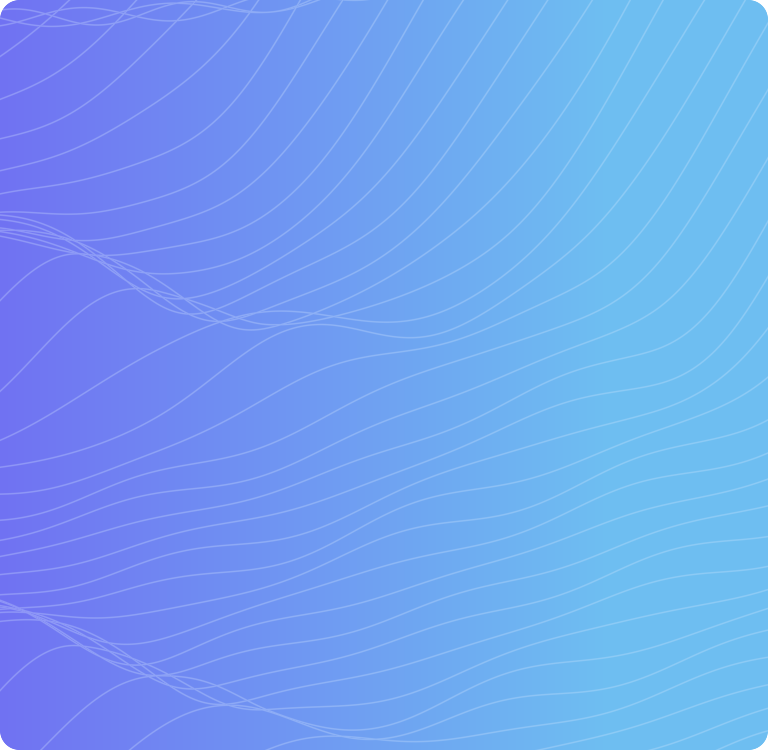
This background is drawn by a Shadertoy shader. Its source:

```glsl
// A rounded card with a violet to sky blue gradient under a web of fine pale lines.
// Each line is a height curve of x and its index; asymmetric pleats bunch and cross
// the lines on the left, and a fan spreads them steeply upward on the right.

const vec3 VIOLET = vec3(0.44, 0.445, 0.95);
const vec3 SKY = vec3(0.43, 0.745, 0.945);
const vec3 LINE_COLOR = vec3(0.84, 0.91, 1.0);
const float LINE_OPACITY = 0.3;
const float LINE_SPACING = 0.0347;
const float PLEAT_PERIOD = 17.0;

float bell(float t) {
    return exp(-t * t);
}

// Bell with a different width on each side of its centre.
float pleat(float offset, float lowWidth, float highWidth) {
    return bell(offset / (offset < 0.0 ? lowWidth : highWidth));
}

float softRamp(float t) {
    return log(1.0 + exp(clamp(t, -20.0, 20.0)));
}

// Depth below the top edge of one line at x.
float lineDepth(float x, float index) {
    float depth = 0.612 + LINE_SPACING * index - 0.286 * x;

    // Broad swell, then the two narrow pleats cut into it
    float center = -5.0 + 9.5 * x;
    float swell = 0.085 * (1.0 - smoothstep(0.2, 0.85, x));
    float cut = 0.25 * (1.0 - smoothstep(-0.3, 0.8, x));
    float lowWidth = mix(4.0, 1.6, smoothstep(0.0, 0.35, x));
    float offset = index - center;
    depth += swell * bell((offset + 4.0) / 11.0);
    depth -= cut * pleat(offset, lowWidth, 1.7);
    depth -= cut * pleat(offset - PLEAT_PERIOD, lowWidth, 1.7);

    // Sag of the upper left lines before they climb
    depth += 0.045 * bell((x - 0.3) / 0.11) * bell((index + 10.5) / 3.5);

    // Fan of steep lines toward the upper right
    float fanStart = -16.2 + 15.0 * x + 6.7 * x * x;
    depth -= 0.053 * softRamp(fanStart - index);

    // Gentle ripples
    depth += 0.005 * sin(14.0 * x + 0.55 * index);
    depth += 0.004 * sin(23.0 * x - 0.35 * index + 1.0);
    depth += 0.005 * sin(17.0 * x + 1.3 * index);
    return depth;
}

// Loose strands along the top left edge.
float strandDepth(float x, float index) {
    float wave = sin(x * (22.0 + 3.0 * index) + 2.1 * index);
    return 0.024 + 0.012 * wave - 0.16 * x * x;
}

// Hairline coverage, with the gap measured across the slope.
float stroke(float gap, float slope, float pixel) {
    float dist = abs(gap) / sqrt(1.0 + slope * slope);
    return 1.0 - smoothstep(0.0, pixel, dist);
}

float roundedBox(vec2 p, vec2 halfSize, float radius) {
    vec2 q = abs(p) - halfSize + radius;
    return length(max(q, 0.0)) + min(max(q.x, q.y), 0.0) - radius;
}

void mainImage(out vec4 fragColor, in vec2 fragCoord) {
    vec2 uv = fragCoord / iResolution.xy;
    float aspect = iResolution.x / iResolution.y;
    float pixel = max(1.0 / iResolution.y, 0.002);
    float depth = 1.0 - uv.y;
    float stepX = 0.002;

    // Gradient
    vec3 color = mix(VIOLET, SKY, clamp(uv.x / 0.79, 0.0, 1.0));

    // Main family of lines
    float ink = 0.0;
    for (int i = -22; i <= 22; i++) {
        float index = float(i);
        float here = lineDepth(uv.x, index);
        float slope = (lineDepth(uv.x + stepX, index) - here) / (stepX * aspect);
        ink = max(ink, stroke(depth - here, slope, pixel));
    }

    // Top strands
    for (int i = 0; i < 3; i++) {
        float index = float(i);
        float here = strandDepth(uv.x, index);
        float slope = (strandDepth(uv.x + stepX, index) - here) / (stepX * aspect);
        ink = max(ink, stroke(depth - here, slope, pixel));
    }
    color = mix(color, LINE_COLOR, LINE_OPACITY * ink);

    // Rounded white corners
    vec2 centered = (uv - 0.5) * vec2(aspect, 1.0);
    float edge = roundedBox(centered, 0.5 * vec2(aspect, 1.0), 0.026);
    float soft = 0.5 / iResolution.y;
    color = mix(color, vec3(1.0), smoothstep(-soft, soft, edge));
    fragColor = vec4(color, 1.0);
}
```
